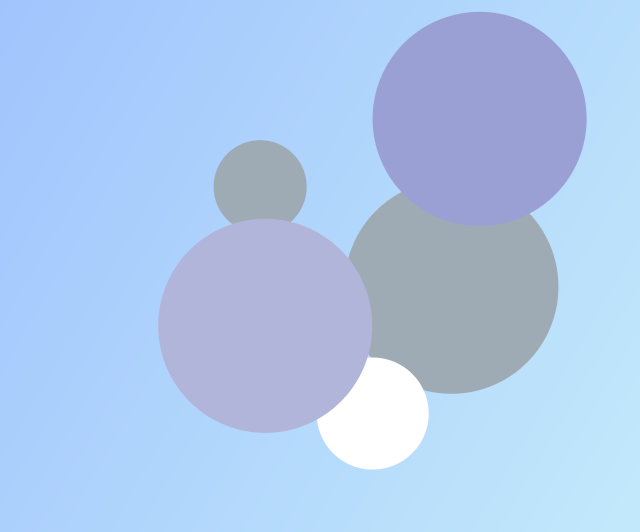
A Shadertoy shader for this background:

```glsl
// Five flat overlapping discs in grey, white and violet on a slanted pale blue gradient.

const vec3 SKY_BLUE  = vec3(0.631, 0.769, 0.992);
const vec3 PALE_CYAN = vec3(0.761, 0.914, 0.984);
const vec3 GREY      = vec3(0.620, 0.671, 0.706);
const vec3 WHITE     = vec3(1.0);
const vec3 LAVENDER  = vec3(0.698, 0.710, 0.855);
const vec3 VIOLET    = vec3(0.608, 0.627, 0.831);

// Linear blend along a direction, reaching its end colours at the corners
vec3 cornerGradient(vec2 p, vec2 halfSize, vec2 direction, vec3 from, vec3 to) {
    float span = 2.0 * dot(halfSize, abs(direction));
    float t = dot(p, direction) / span + 0.5;
    return mix(from, to, clamp(t, 0.0, 1.0));
}

// Paints a smooth-edged disc over the base colour
vec3 paintDisc(vec3 base, vec2 p, vec2 center, float radius, vec3 color, float pixel) {
    float distanceToEdge = length(p - center) - radius;
    float coverage = clamp(0.5 - distanceToEdge / pixel, 0.0, 1.0);
    return mix(base, color, coverage);
}

void mainImage(out vec4 fragColor, in vec2 fragCoord) {
    // Centred coordinates, one unit per canvas height
    float pixel = 1.0 / iResolution.y;
    vec2 p = (fragCoord - 0.5 * iResolution.xy) * pixel;
    vec2 halfSize = 0.5 * iResolution.xy * pixel;

    // Background
    vec2 slant = vec2(cos(radians(30.0)), -sin(radians(30.0)));
    vec3 color = cornerGradient(p, halfSize, slant, SKY_BLUE, PALE_CYAN);

    // Discs from back to front
    color = paintDisc(color, p, vec2( 0.2470, -0.0390), 0.2012, GREY, pixel);
    color = paintDisc(color, p, vec2(-0.1125,  0.1490), 0.0875, GREY, pixel);
    color = paintDisc(color, p, vec2( 0.0990, -0.2773), 0.1053, WHITE, pixel);
    color = paintDisc(color, p, vec2(-0.1030, -0.1125), 0.2012, LAVENDER, pixel);
    color = paintDisc(color, p, vec2( 0.3000,  0.2766), 0.2012, VIOLET, pixel);

    fragColor = vec4(color, 1.0);
}
```
